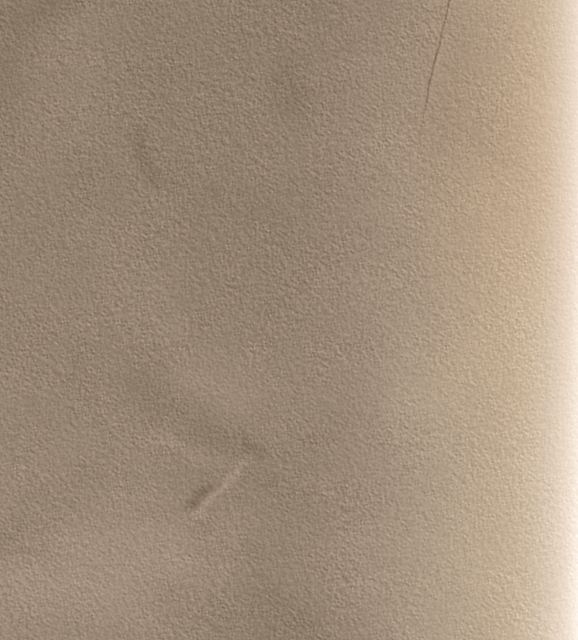
This texture is drawn by a Shadertoy shader. Its source:

```glsl
#define GRAIN_SCALE 300.0
#define GRAIN_RELIEF 0.105
#define MOTTLE 0.15
#define LEFT_TONE 0.550
#define SIDE_RISE 0.110
#define EDGE_GLOW 0.285
#define GLOW_WIDTH 0.082

float hash(vec2 p) {
    vec3 q = fract(p.xyx * vec3(0.1031, 0.1030, 0.0973));
    q += dot(q, q.yzx + 33.33);
    return fract((q.x + q.y) * q.z);
}

float noise(vec2 p) {
    vec2 i = floor(p), f = fract(p);
    f = f * f * (3.0 - 2.0 * f);
    return mix(mix(hash(i), hash(i + vec2(1, 0)), f.x),
               mix(hash(i + vec2(0, 1)), hash(i + vec2(1, 1)), f.x), f.y);
}

float fbm(vec2 p) {
    float sum = 0.0, amp = 0.5;
    for (int i = 0; i < 5; i++) {
        sum += amp * noise(p);
        p = mat2(1.6, 1.2, -1.2, 1.6) * p + 17.3;
        amp *= 0.5;
    }
    return sum;
}

// Soft stroke from a to b that fades towards both ends
float stroke(vec2 p, vec2 a, vec2 b, float width) {
    vec2 ab = b - a;
    float t = dot(p - a, ab) / dot(ab, ab);
    float d = length(p - a - ab * clamp(t, 0.0, 1.0)) / width;
    float ends = smoothstep(-0.1, 0.3, t) * smoothstep(1.1, 0.7, t);
    return exp(-d * d) * ends;
}

// Fine sandy nap, lit from the upper left, on a turned lattice
float grain(vec2 p) {
    vec2 q = mat2(0.82, 0.57, -0.57, 0.82) * p * GRAIN_SCALE + 200.0;
    vec2 light = vec2(0.10, 0.85);
    float fine = noise(q) - noise(q + light);
    vec2 r = mat2(0.45, 0.55, -0.55, 0.45) * q + 40.0;
    float coarse = noise(r) - noise(r + vec2(-0.35, 0.45));
    float speck = noise(q.yx * 1.15 + 90.0) - 0.5;
    float patchy = 0.75 + 0.5 * noise(p * 22.0);
    return patchy * (0.8 * fine + 0.28 * coarse + 0.6 * speck);
}

// Broad scuffs, short creases and one thin broken crack
float marks(vec2 p) {
    vec2 w = p + 0.045 * (vec2(fbm(p * 16.0), fbm(p * 16.0 + 31.0)) - 0.5);
    float m = 0.0;
    m -= 0.026 * stroke(w, vec2(0.17, 0.43), vec2(0.41, 0.29), 0.035);
    m -= 0.034 * stroke(w, vec2(0.20, 0.81), vec2(0.26, 0.70), 0.014);
    m -= 0.026 * stroke(w, vec2(0.42, 0.89), vec2(0.49, 0.80), 0.028);
    m -= 0.026 * stroke(w, vec2(-0.04, 0.14), vec2(0.17, 0.27), 0.035);
    m -= 0.070 * stroke(w, vec2(0.28, 0.20), vec2(0.33, 0.25), 0.010);
    m -= 0.045 * stroke(w, vec2(0.36, 0.32), vec2(0.41, 0.29), 0.009);
    m += 0.060 * stroke(w, vec2(0.29, 0.18), vec2(0.39, 0.30), 0.008);
    m += 0.034 * stroke(w, vec2(0.23, 0.32), vec2(0.36, 0.27), 0.012);
    m += 0.022 * stroke(w, vec2(0.27, 0.42), vec2(0.40, 0.33), 0.030);

    float bend = 0.634 - 0.13 * p.y + 0.20 * p.y * p.y;
    float d = p.x - bend - 0.006 * (fbm(p * 30.0) - 0.5);
    float fade = smoothstep(0.76, 0.88, p.y) * (0.35 + 0.9 * noise(p * 45.0));
    m -= 0.14 * fade * exp(-d * d / 2.8e-6);
    m += 0.03 * fade * exp(-pow((d - 0.004) / 0.003, 2.0));
    return m;
}

// Taupe to cream, most saturated in the upper mid tones
vec3 suedeColor(float tone, float warmPatch) {
    float warm = exp(-pow((tone - 0.77) / 0.085, 2.0));
    vec3 offset = vec3(0.0, -0.07, -0.14);
    offset += warm * vec3(0.0, -0.010, -0.038);
    offset += warmPatch * vec3(0.008, -0.008, -0.020);
    offset *= 1.0 - 0.4 * smoothstep(0.90, 1.02, tone);
    return tone + offset;
}

void mainImage(out vec4 fragColor, in vec2 fragCoord) {
    vec2 p = fragCoord / iResolution.y;
    vec2 uv = fragCoord / iResolution.xy;

    // Smooth shading across the sheet
    float tone = LEFT_TONE + 0.045 * smoothstep(1.0, 0.15, uv.y);
    tone += SIDE_RISE * smoothstep(0.45, 0.92, uv.x);
    float edge = uv.x + 0.012 * (noise(p * 6.0) - 0.5);
    tone += EDGE_GLOW * exp((edge - 1.0) / GLOW_WIDTH);

    // Cloudy wear
    vec2 warp = vec2(fbm(p * 3.0 + 5.0), fbm(p * 3.0 + 23.0));
    float cloud = fbm(p * 3.2 + 1.4 * warp) - 0.48;
    tone += MOTTLE * cloud * (1.0 - 0.7 * smoothstep(0.6, 1.0, uv.x));

    tone += marks(p);
    float relief = GRAIN_RELIEF * (1.0 - 0.6 * smoothstep(0.88, 1.0, uv.x));
    tone += relief * grain(p);

    vec2 patchOffset = (uv - vec2(0.84, 0.78)) / vec2(0.15, 0.35);
    float warmPatch = exp(-dot(patchOffset, patchOffset));
    fragColor = vec4(clamp(suedeColor(tone, warmPatch), 0.0, 1.0), 1.0);
}
```
